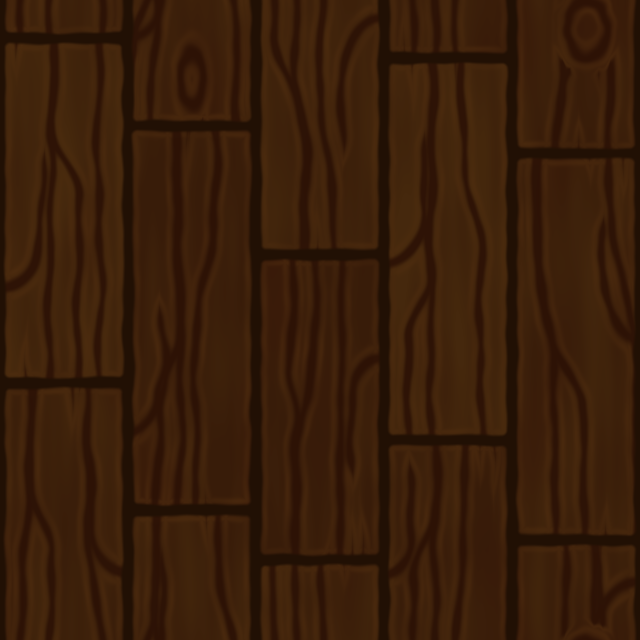
Reproduce this texture procedurally as a WebGL 1 fragment shader.

```glsl
precision highp float;
uniform vec2 u_resolution;

const float COLUMNS = 5.0;
const float GAP_HALF = 0.0075;
const float CORNER = 0.008;
const float GROOVE_HALF = 0.0052;
const float RIM_OFFSET = 0.0125;
const float RIM_WIDTH = 0.0045;
const float MERGE = 0.006;
const vec3 GAP_COLOR = vec3(0.130, 0.063, 0.016);
const vec3 GROOVE_COLOR = vec3(0.172, 0.068, 0.020);
const vec3 RED_WOOD = vec3(0.215, 0.088, 0.030);
const vec3 BASE_WOOD = vec3(0.218, 0.108, 0.035);
const vec3 LIGHT_WOOD = vec3(0.272, 0.158, 0.050);
const vec3 RIM_COLOR = vec3(0.320, 0.180, 0.060);

float hash(float n) {
  return fract(sin(n * 127.1) * 43758.5);
}

vec2 gradient(vec2 cell) {
  float a = 6.2832 * fract(sin(dot(cell, vec2(127.1, 311.7))) * 43758.5);
  return vec2(cos(a), sin(a));
}

float noise(vec2 p) {
  vec2 i = floor(p), f = fract(p);
  vec2 u = f * f * f * (f * (f * 6.0 - 15.0) + 10.0);
  float a = dot(gradient(i), f);
  float b = dot(gradient(i + vec2(1, 0)), f - vec2(1, 0));
  float c = dot(gradient(i + vec2(0, 1)), f - vec2(0, 1));
  float d = dot(gradient(i + vec2(1, 1)), f - vec2(1, 1));
  return mix(mix(a, b, u.x), mix(c, d, u.x), u.y);
}

float smoothMin(float a, float b) {
  float h = max(MERGE - abs(a - b), 0.0) / MERGE;
  return min(a, b) - h * h * MERGE * 0.25;
}

// Column layout: upper joint, lower joint, tone of each of its two planks
vec4 columnLayout(float column) {
  if (column < 0.5) return vec4(0.940, 0.402, 0.75, 0.40);
  if (column < 1.5) return vec4(0.803, 0.203, 0.20, 0.35);
  if (column < 2.5) return vec4(0.602, 0.125, 0.10, 0.50);
  if (column < 3.5) return vec4(0.909, 0.312, 0.75, 0.25);
  return vec4(0.760, 0.156, 0.40, 0.25);
}

// Centre line of a groove that shifts sideways once along the plank
float groovePath(float y, float startX, float seed, float len, float fork) {
  float bend = len * mix(0.25, 0.75, hash(seed + 0.3));
  float shift = (hash(seed + 0.6) - 0.5) * 0.075;
  float split = len * mix(0.25, 0.6, hash(seed + 0.9));
  return startX + shift * smoothstep(bend - 0.09, bend + 0.09, y)
    + fork * smoothstep(0.0, 0.1, y - split)
    + 0.012 * noise(vec2(y * 9.0, seed * 7.3));
}

float grainDistance(vec2 p, float len, float seed) {
  float d = 1.0;
  // Two long grooves, then a fork that leaves the first one
  for (int i = 0; i < 3; i++) {
    float side = i == 1 ? 1.0 : -1.0;
    float s = seed + side * 0.37;
    float x = side * 0.04 + (hash(s) - 0.5) * 0.04;
    float fork = i == 2 ? (hash(s + 2.0) < 0.35 ? -0.035 : 0.045) : 0.0;
    float here = groovePath(p.y, x, s, len, fork);
    float slope = (groovePath(p.y + 0.002, x, s, len, fork) - here) / 0.002;
    d = smoothMin(d, abs(p.x - here) / sqrt(1.0 + slope * slope));
  }
  // Arch leaning on one side of the plank
  float wall = hash(seed + 3.1) < 0.5 ? -0.1 : 0.1;
  vec2 q = p - vec2(wall, len * mix(0.35, 0.7, hash(seed + 3.4)));
  q.x += 0.015 * noise(vec2(p.y * 10.0, seed));
  float radius = mix(0.04, 0.075, hash(seed + 3.7));
  float arch = abs(length(vec2(q.x, max(q.y, 0.0) * 0.7)) - radius);
  d = smoothMin(d, arch + 0.03 * smoothstep(0.08, 0.2, -q.y));
  // Short cracks tapering away from the ends
  for (int i = 0; i < 3; i++) {
    float s = seed + 5.0 + float(i) * 0.71;
    float fromEnd = hash(s) < 0.6 ? p.y : len - p.y;
    float x = (hash(s + 0.2) - 0.5) * 0.15 + 0.006 * noise(vec2(p.y * 15.0, s));
    float taper = 0.017 * fromEnd / mix(0.05, 0.13, hash(s + 0.4));
    d = smoothMin(d, abs(p.x - x) + 0.002 + taper);
  }
  return d;
}

void main() {
  vec2 uv = gl_FragCoord.xy / u_resolution;
  float column = min(floor(uv.x * COLUMNS), COLUMNS - 1.0);
  vec4 layout4 = columnLayout(column);

  // Locate the plank; the second one wraps around the canvas
  bool wraps = uv.y > layout4.x || uv.y < layout4.y;
  float bottom = wraps ? layout4.x : layout4.y;
  float len = wraps ? 1.0 + layout4.y - layout4.x : layout4.x - layout4.y;
  float tone = wraps ? layout4.w : layout4.z;
  float seed = column * 3.17 + (wraps ? 20.6 : 1.4);
  vec2 p = vec2(uv.x - (column + 0.5) / COLUMNS, fract(uv.y - bottom));

  // Plank outline with rounded, slightly uneven edges
  vec2 halfSize = vec2(0.5 / COLUMNS, len * 0.5) - GAP_HALF - CORNER;
  vec2 e = abs(p - vec2(0.0, len * 0.5)) - halfSize;
  float edge = length(max(e, 0.0)) + min(max(e.x, e.y), 0.0) - CORNER;
  edge += 0.004 * noise(p * 22.0 + seed);

  // Grain, turned over on some planks
  vec2 g = hash(seed + 8.0) < 0.5 ? p : vec2(p.x, len - p.y);
  float d = grainDistance(g, len, seed) + 0.003 * noise(p * 24.0 + seed);

  // Knots interrupt the grain in two of the wrapping planks
  if (wraps && (column == 1.0 || column == 4.0)) {
    bool narrow = column == 1.0;
    vec2 k = p - (narrow ? vec2(0.0, 0.073) : vec2(0.017, 0.195));
    vec2 size = narrow ? vec2(0.018, 0.040) : vec2(0.031, 0.044);
    float r = length(k / size) + 0.15 * noise(k * 40.0 + seed);
    d += 0.03 * (1.0 - smoothstep(1.2, 1.8, r));
    d = smoothMin(d, abs(r - 1.0) * size.x);
  }

  // Wood tone with lengthwise brush streaks
  float streak = 0.35 * noise(p * vec2(50.0, 4.0) + seed)
    + 0.5 * noise(p * vec2(17.0, 5.0) + seed * 2.0);
  vec3 color = mix(BASE_WOOD, LIGHT_WOOD, clamp(tone + streak, 0.0, 1.0));
  float redness = smoothstep(0.0, 0.5, noise(p * vec2(11.0, 4.0) - seed));
  color = mix(color, RED_WOOD, 0.6 * redness * (1.0 - tone));

  // Pale rims, dark grooves, then the gaps
  float rimWear = 0.5 + 0.5 * noise(p * 16.0 - seed);
  float grooveRim = (d - RIM_OFFSET) / RIM_WIDTH;
  float edgeRim = (edge + 0.007) / RIM_WIDTH;
  float rim = max(exp(-grooveRim * grooveRim), exp(-edgeRim * edgeRim));
  color = mix(color, RIM_COLOR, 0.7 * rim * rimWear);
  float groove = 1.0 - smoothstep(GROOVE_HALF * 0.3, GROOVE_HALF * 1.7, d);
  color = mix(color, GROOVE_COLOR, 0.92 * groove);
  color = mix(color, GAP_COLOR, smoothstep(-0.004, 0.002, edge));
  gl_FragColor = vec4(color, 1.0);
}
```
